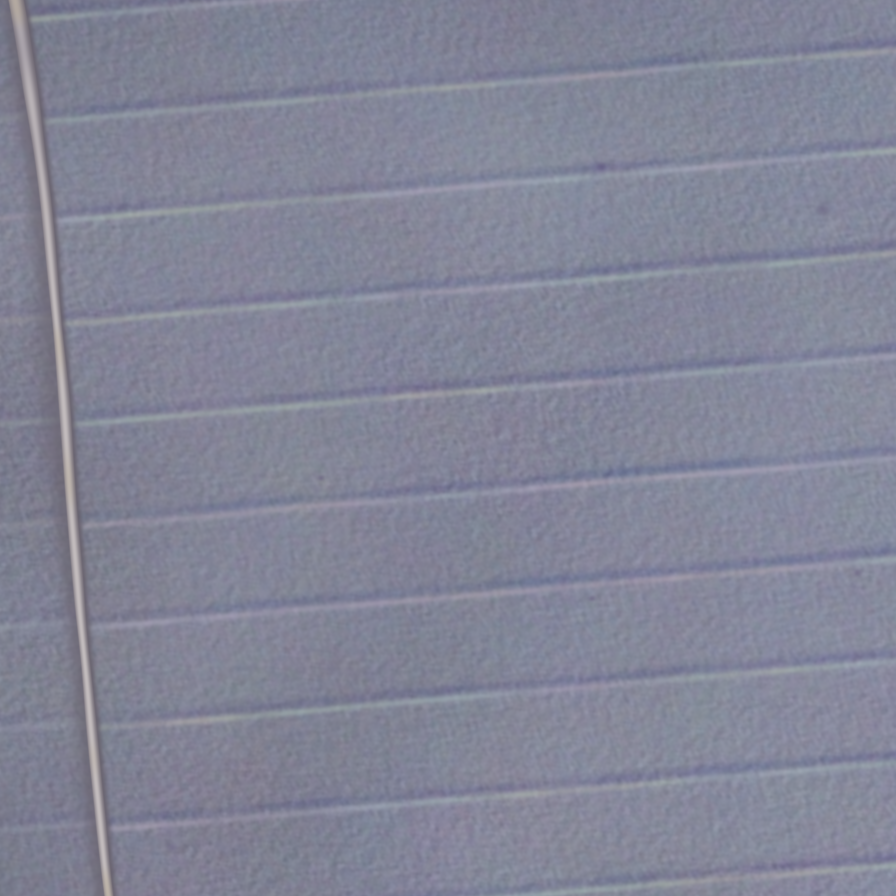
This texture is drawn by a WebGL 2 fragment shader. Its source:

```glsl
#version 300 es
precision highp float;
// Grainy blue-grey panel with slanted, worn grooves and a pale curved seam at the left.
uniform vec2 u_resolution;
out vec4 fragColor;

// Grooves
const float PITCH = 0.1139;
const float SLOPE = 0.084;
const float FIRST_GROOVE = 0.861;    // height of one groove at the left edge
const float GROOVE_JITTER = 0.0015;
const float LIP_WIDTH = 0.0040;
const float SHADE_WIDTH = 0.0058;
const float SHADE_OFFSET = 0.0095;   // dark side lies above the lit lip
const float FRINGE = 0.024;
// Seam
const float SEAM_WIDTH = 0.0056;     // half width
const float SEAM_STEP = 0.008;       // groove shift across the seam
// Surface
const float GRAIN_SCALE = 165.0;
const float GRAIN_RELIEF = 0.060;
const float SPECK_CELLS = 7.0;
const float SPECK_CHANCE = 0.12;
const mat2 TURN = mat2(0.80, 0.60, -0.60, 0.80);
// Colours
const vec3 PANEL_COOL = vec3(0.530, 0.553, 0.632);
const vec3 PANEL_GREY = vec3(0.506, 0.504, 0.570);
const vec3 LIP = vec3(0.635, 0.650, 0.690);
const vec3 SHADE_BLUE = vec3(0.395, 0.415, 0.535);
const vec3 SHADE_VIOLET = vec3(0.425, 0.395, 0.520);
const vec3 SEAM_LIGHT = vec3(0.760, 0.735, 0.740);
const vec3 SEAM_DULL = vec3(0.620, 0.595, 0.635);
const vec3 SEAM_DARK = vec3(0.400, 0.375, 0.420);
const vec3 STAIN = vec3(0.700, 0.640, 0.530);

float hash(vec2 p) {
    return fract(sin(dot(p, vec2(127.1, 311.7))) * 43758.5453);
}

float noise(vec2 p) {
    vec2 i = floor(p), f = fract(p);
    f = f * f * (3.0 - 2.0 * f);
    return mix(mix(hash(i), hash(i + vec2(1, 0)), f.x),
               mix(hash(i + vec2(0, 1)), hash(i + vec2(1, 1)), f.x), f.y);
}

// Layers turned against each other so that no axis shows
float grain(vec2 p) {
    vec2 q = TURN * p;
    return 0.4 * noise(q) + 0.35 * noise(TURN * q * 1.3 + 17.0) + 0.25 * noise(TURN * p.yx * 1.8 + 51.0);
}

vec3 noise3(vec2 p) {
    return vec3(noise(p), noise(p + 40.0), noise(p + 80.0)) - 0.5;
}

float bell(float d, float width) {
    return exp(-d * d / (width * width));
}

// Horizontal position of the seam at height y
float seamCentre(float y) {
    float t = 1.0 - y;
    return 0.018 + t * (0.183 + t * (-0.186 + t * 0.107)) + 0.003 * (noise(vec2(y * 9.0, 4.0)) - 0.5);
}

vec3 panel(vec2 uv) {
    float cool = clamp(0.1 + 0.5 * uv.x + 0.3 * uv.y, 0.0, 1.0);
    vec3 col = mix(PANEL_GREY, PANEL_COOL, cool);
    col -= 0.03 * smoothstep(0.80, 1.0, uv.y) + 0.015 * smoothstep(0.25, 0.0, uv.x);
    // Broad clouds and a faint drifting tint
    col += 0.034 * (noise(TURN * uv * 5.0 + 3.0) - 0.5);
    col += 0.018 * noise3(TURN * uv * 14.0);
    // Fine grain with a slight relief, rougher in patches
    vec2 g = uv * GRAIN_SCALE;
    float relief = grain(g) - 0.6 * grain(g + vec2(0.9, -0.5)) - 0.2;
    float rough = mix(0.75, 1.25, noise(uv * 3.5 + 9.0));
    return col + GRAIN_RELIEF * rough * relief * 1.5 + 0.022 * noise3(TURN * g * 0.6);
}

// Sparse dark marks, one possible per cell
float specks(vec2 uv) {
    vec2 cell = floor(uv * SPECK_CELLS);
    vec2 centre = 0.2 + 0.6 * vec2(hash(cell + 5.0), hash(cell + 11.0));
    float d = length((fract(uv * SPECK_CELLS) - centre) * vec2(0.8, 1.0)) / SPECK_CELLS;
    return step(hash(cell + 23.0), SPECK_CHANCE) * bell(d, mix(0.003, 0.006, hash(cell + 2.0)));
}

vec3 addGrooves(vec3 col, vec2 uv, float leftSide) {
    float s = (uv.y - FIRST_GROOVE - SLOPE * uv.x - SEAM_STEP * leftSide) / PITCH;
    float row = floor(s + 0.5);
    float wave = 0.002 * (noise(vec2(uv.x * 9.0, row * 7.0)) - 0.5);
    float d = (s - row) * PITCH - GROOVE_JITTER * (hash(vec2(row, 3.0)) - 0.5) - wave;
    // Wear and faint colour fringes change along each groove
    float wear = noise(vec2(uv.x * 16.0, row * 13.0 + 2.0));
    float hue = noise(vec2(uv.x * 6.0, row * 5.0 + 8.0));
    vec3 fringe = FRINGE * cos(6.2832 * (hue + vec3(0.0, 0.33, 0.67)));
    vec3 shade = mix(SHADE_BLUE, SHADE_VIOLET, hue);
    float fade = mix(1.0, 0.5, leftSide);
    float dark = bell(d - SHADE_OFFSET, SHADE_WIDTH) * mix(0.3, 0.75, wear) * mix(0.75, 1.1, uv.x);
    float lit = bell(d, LIP_WIDTH) * mix(0.4, 0.85, noise(vec2(uv.x * 24.0, row * 3.0)));
    col = mix(col, col + shade - PANEL_GREY, dark * fade);
    return mix(col, LIP + fringe + 0.5 * (col - PANEL_COOL), lit * fade);
}

vec3 addSeam(vec3 col, vec2 uv, float d, float edge) {
    float upper = smoothstep(0.55, 1.0, uv.y);
    float width = SEAM_WIDTH * mix(0.85, 1.2, noise(vec2(uv.y * 11.0, 1.0))) * (1.0 + 0.35 * upper);
    // Soft shadow at the left, swelling at mid height, and a thin one at the right
    float spread = 0.012 + 0.010 * bell(uv.y - 0.58, 0.13);
    float shadow = max(0.6 * bell(min(d + width, 0.0), spread) * step(d, 0.0),
                       0.8 * bell(max(d - width, 0.0), 0.0045) * step(0.0, d));
    col = mix(col, SEAM_DARK, shadow);
    // Rounded ridge, duller toward the top, with patchy stains
    float ridge = bell(d + 0.15 * width, width * 0.85);
    float dull = upper * mix(0.3, 0.9, noise(vec2(uv.y * 18.0, 6.0)));
    vec3 body = mix(SEAM_DARK, mix(SEAM_LIGHT, SEAM_DULL, dull), ridge);
    body = mix(body, STAIN, 0.4 * smoothstep(0.6, 0.9, noise(vec2(uv.y * 13.0, 20.0))) * ridge);
    return mix(col, body, 1.0 - smoothstep(width - edge, width + edge, abs(d)));
}

void main() {
    vec2 uv = gl_FragCoord.xy / u_resolution;
    float edge = max(1.0 / u_resolution.x, 0.0012);
    float d = uv.x - seamCentre(uv.y);
    vec3 col = mix(panel(uv), SHADE_VIOLET, 0.6 * specks(uv));
    col = addGrooves(col, uv, 1.0 - smoothstep(-edge, edge, d));
    fragColor = vec4(clamp(addSeam(col, uv, d, edge), 0.0, 1.0), 1.0);
}
```
